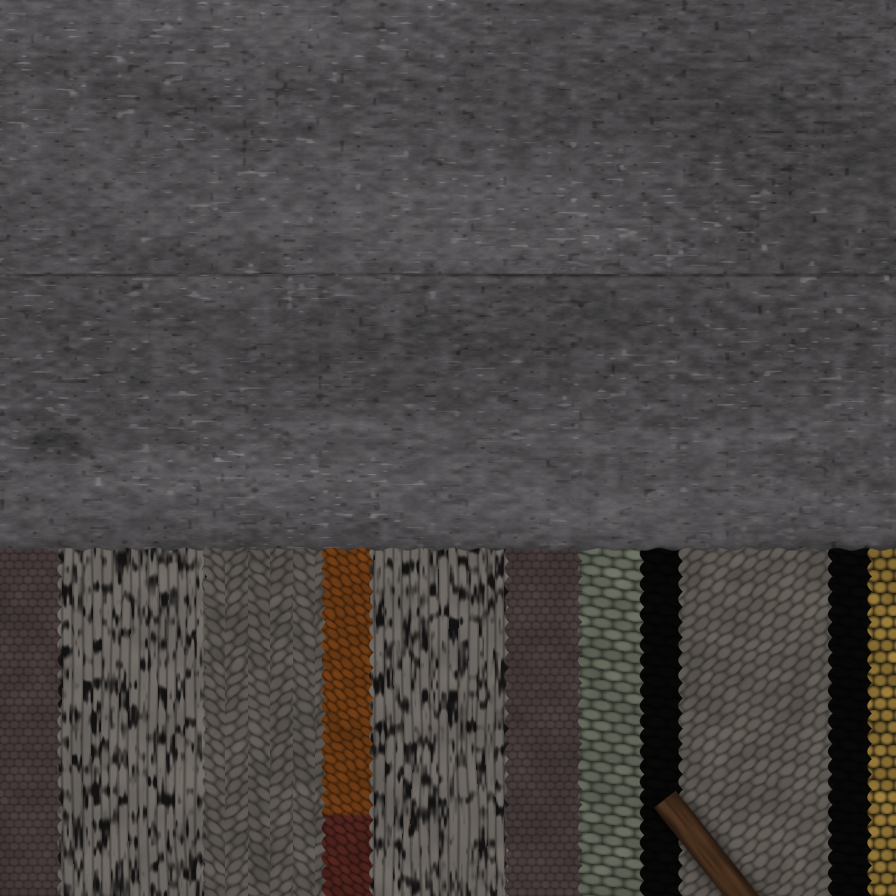
Reproduce this texture procedurally as a Shadertoy shader.

```glsl
// Grey wood planks above a striped woven rug with a small wooden stick.

float hash(vec2 p) {
    return fract(sin(dot(p, vec2(127.1, 311.7))) * 43758.5453);
}

float noise(vec2 p) {
    vec2 i = floor(p), f = fract(p);
    f = f * f * (3.0 - 2.0 * f);
    return mix(mix(hash(i), hash(i + vec2(1, 0)), f.x),
               mix(hash(i + vec2(0, 1)), hash(i + vec2(1, 1)), f.x), f.y);
}

float fbm(vec2 p) {
    float sum = 0.0, amp = 0.5;
    for (int i = 0; i < 5; i++) {
        sum += amp * noise(p);
        p = p * 2.03 + 17.3;
        amp *= 0.5;
    }
    return sum;
}

// Soft blob of unit height around a centre
float blob(vec2 p, vec2 centre, vec2 radius) {
    vec2 d = (p - centre) / radius;
    return exp(-dot(d, d));
}

// Staggered rounded stitches, dark in the gaps
float knots(vec2 p, vec2 size) {
    vec2 g = p / size;
    g.x += 0.5 * mod(floor(g.y), 2.0);
    float bump = 1.0 - smoothstep(0.25, 0.68, length(fract(g) - 0.5));
    return bump * (0.85 + 0.3 * hash(floor(g)));
}

// Slanted yarn, with the slant set by the sign of side
float diagonalWeave(vec2 p, float side) {
    p += 0.004 * (vec2(noise(p * 60.0), noise(p * 60.0 + 40.0)) - 0.5);
    vec2 q = mat2(0.8, -0.6 * side, 0.6 * side, 0.8) * p;
    return knots(q, vec2(0.021, 0.0105));
}

// Light yarn columns broken by dark vertical dashes
vec3 speckledYarn(vec2 p) {
    float column = p.x / 0.0105 + 0.5 * noise(p * vec2(30, 12));
    float id = floor(column);
    float dash = noise(vec2(id * 7.3, p.y * 75.0 + 20.0 * hash(vec2(id, 3))));
    float strand = noise(p * vec2(330, 85));
    float light = smoothstep(0.25, 0.6, 0.55 * dash + 0.45 * strand + 0.06);
    light *= 0.65 + 0.35 * smoothstep(0.0, 0.25, 0.5 - abs(fract(column) - 0.5));
    return mix(vec3(0.07, 0.065, 0.065), vec3(0.42, 0.40, 0.38), light);
}

vec3 wood(vec2 p) {
    float lower = 1.0 - step(0.694, p.y);
    vec2 q = p + vec2(0.37 * lower, 0.0);
    float figure = fbm(vec2(q.x * 3.0, q.y * 14.0 + 2.0 * noise(q * 4.0)));
    float pores = fbm(q * vec2(75, 150));
    float streaks = noise(q * vec2(9, 230));
    float v = 0.29 + 0.07 * (figure - 0.48) + 0.17 * (pores - 0.48) + 0.025 * (streaks - 0.5);

    // Broad worn and dark areas
    v += 0.055 * blob(p, vec2(0.10, 1.0), vec2(0.35, 0.06));
    v += 0.035 * blob(p, vec2(0.45, 0.77), vec2(0.40, 0.10));
    v -= 0.045 * blob(p, vec2(0.88, 0.84), vec2(0.25, 0.11));
    v -= 0.035 * blob(p, vec2(0.60, 0.63), vec2(0.65, 0.06));

    // Pale curved grain and the knot of the lower plank
    float bend = p.y - 0.012 * sin(p.x * 7.0) - 0.02 * (noise(p * vec2(5, 9)) - 0.5);
    v += lower * 0.04 * exp(-pow((bend - 0.525) / 0.016, 2.0)) * smoothstep(0.15, 0.4, p.x);
    v += lower * 0.045 * blob(vec2(p.x, bend), vec2(0.28, 0.45), vec2(0.40, 0.045));
    v += lower * 0.035 * blob(vec2(p.x, bend), vec2(0.88, 0.44), vec2(0.28, 0.035));
    vec2 k = (p - vec2(0.06, 0.50)) * vec2(1.0, 2.2);
    float rings = sin(length(k) * 110.0 + 4.0 * noise(p * 18.0));
    v += lower * 0.018 * rings * exp(-dot(k, k) * 45.0);
    v -= 0.07 * blob(p, vec2(0.06, 0.507), vec2(0.035, 0.015));

    // Short bright scratches and dark pits
    float worn = 0.3 + 0.7 * smoothstep(0.35, 0.65, fbm(p * vec2(3, 9) + 5.0));
    v += 0.12 * worn * smoothstep(0.78, 0.97, noise(q * vec2(75, 270) + 9.0));
    v -= 0.07 * smoothstep(0.78, 0.96, noise(q * vec2(110, 190) + 31.0));

    // Seam between the planks
    v -= 0.075 * exp(-pow((p.y - 0.693) / 0.0018, 2.0));
    return v * vec3(1.015, 0.99, 1.01);
}

// Blend that starts the next stripe at an edge
vec3 stripe(vec3 before, vec3 after, float x, float edge) {
    float w = 0.8 / iResolution.x;
    return mix(before, after, smoothstep(-w, w, x - edge));
}

vec3 rug(vec2 p) {
    float x = p.x + 0.005 * (abs(sin(p.y * 185.0)) - 0.6);
    float fine = knots(p, vec2(0.0105, 0.0085));
    float chunky = knots(p + vec2(0.0, 0.12 * p.x), vec2(0.024, 0.0115));
    float herringbone = diagonalWeave(p, sign(sin(p.x * 125.0)));
    float twill = diagonalWeave(p, 1.0);
    vec3 mauve = vec3(0.245, 0.205, 0.205) * (0.78 + 0.32 * fine);
    vec3 grey = vec3(0.34, 0.32, 0.30);
    vec3 black = vec3(0.022, 0.022, 0.021) * (0.6 + 0.7 * chunky);
    vec3 warm = mix(vec3(0.27, 0.12, 0.10), vec3(0.38, 0.205, 0.07), smoothstep(0.088, 0.094, p.y));
    vec3 speckle = speckledYarn(p);

    vec3 c = stripe(mauve, speckle, x, 0.066);
    c = stripe(c, grey * (0.62 + 0.42 * herringbone), x, 0.228);
    c = stripe(c, warm * (0.62 + 0.48 * diagonalWeave(p * 1.3, -1.0)), x, 0.361);
    c = stripe(c, speckle, x, 0.414);
    c = stripe(c, mauve, x, 0.565);
    c = stripe(c, vec3(0.36, 0.38, 0.33) * (0.5 + 0.55 * chunky), x, 0.647);
    c = stripe(c, black, x, 0.716);
    c = stripe(c, grey * (0.66 + 0.42 * twill), x, 0.759);
    c = stripe(c, black, x, 0.926);
    c = stripe(c, vec3(0.52, 0.42, 0.20) * (0.3 + 0.75 * knots(p, vec2(0.015, 0.013))), x, 0.970);
    return c * (0.92 + 0.16 * noise(p * 45.0));
}

void mainImage(out vec4 fragColor, in vec2 fragCoord) {
    vec2 p = fragCoord / iResolution.xy;
    float px = 1.0 / iResolution.y;

    // Rug laid over the floor, with a thin shadow on its upper edge
    float top = 0.387 + 0.0015 * sin(p.x * 190.0);
    vec3 c = wood(p) * (1.0 - 0.2 * exp(-abs(p.y - top) / 0.006));
    c = mix(c, rug(p), 1.0 - smoothstep(-px, px, p.y - top));

    // Stick lying across the lower right
    vec2 along = normalize(vec2(0.62, -0.78));
    vec2 d = p - vec2(0.742, 0.108);
    vec2 s = vec2(dot(d, along), dot(d, vec2(-along.y, along.x)));
    float box = max(abs(s.y) - 0.0155, -s.x);
    c *= 1.0 - 0.4 * exp(-max(box, 0.0) / 0.006);
    vec3 stick = vec3(0.27, 0.18, 0.115) * (0.75 + 0.4 * noise(s * vec2(35, 330)));
    stick *= 1.0 - 0.4 * smoothstep(0.006, 0.0155, abs(s.y));
    c = mix(c, stick, 1.0 - smoothstep(-px, px, box));

    fragColor = vec4(c, 1.0);
}
```
